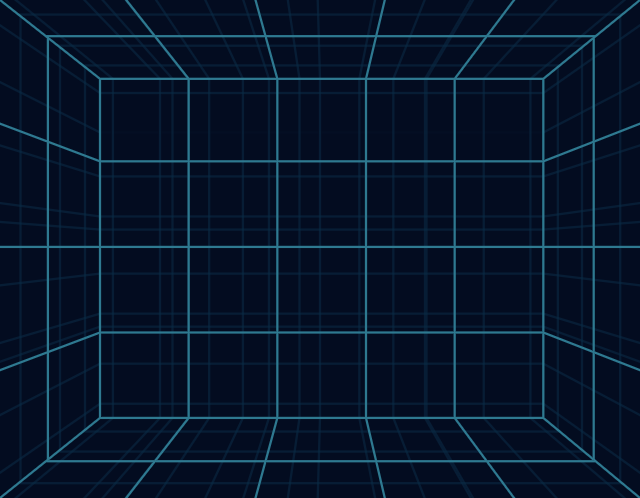
Reproduce this background procedurally as a WebGL 1 fragment shader.

```glsl
precision highp float;
// A wireframe room in one-point perspective: teal grid lines on navy walls,
// with a fainter uneven grid behind. Each wall point is projected back onto
// the far wall, where repeated lines are measured as distances.
uniform vec2 u_resolution;

// Layout units: the canvas spans SPAN, with y measured down from the top.
const vec2 SPAN = vec2(768.0, 597.0);
const vec2 BACK_MIN = vec2(120.0, 94.5);    // far wall corners
const vec2 BACK_MAX = vec2(652.0, 501.0);
const vec2 VANISH = vec2(390.0, 296.0);
const vec2 SPREAD = vec2(0.458, 0.44);      // perspective growth to the canvas rim
const vec2 CELL = vec2(106.4, 102.6);       // main grid pitch
const vec2 FIRST_LINE = vec2(226.4, 193.4);
const vec2 LAST_INDEX = vec2(3.0, 2.0);
const float MAIN_RING = 0.531;              // depth of the bright frame
const float RING_SHIFT = 0.01;              // depth offset between side and level walls
const float HALF_WIDTH = 1.35;
const float BARE_ROW = 0.12;                // strength of the far wall's dimmed row

const vec3 NAVY = vec3(0.012, 0.048, 0.127);
const vec3 FAINT = vec3(0.028, 0.115, 0.208);
const vec3 CROSSING = vec3(0.03, 0.145, 0.245);
const vec3 TEAL = vec3(0.18, 0.475, 0.565);

// Distance to the nearest of evenly repeated lines
float repeated(float v, float phase, float period) {
  return abs(mod(v - phase + 0.5 * period, period) - 0.5 * period);
}

// Distance to a bounded run of main grid lines
vec2 mainGrid(vec2 v) {
  vec2 index = clamp(floor((v - FIRST_LINE) / CELL + 0.5), vec2(0.0), LAST_INDEX);
  return abs(v - FIRST_LINE - index * CELL);
}

// Several overlaid pitches form the uneven faint grid
float faintColumns(float x) {
  float d = min(repeated(x, 135.5, 187.25), repeated(x, 207.0, 152.4));
  d = min(d, min(repeated(x, 291.5, 180.5), repeated(x, 431.2, 205.3)));
  d = min(d, repeated(x, 192.0, 388.5));
  return min(d, min(repeated(x, 251.0, 800.0), repeated(x, 384.0, 800.0)));
}

float faintRows(float y) {
  float d = min(repeated(y, 211.5, 224.5), repeated(y, 111.5, 216.5));
  d = min(d, min(repeated(y, 259.5, 224.5), repeated(y, 275.2, 116.4)));
  return min(d, repeated(y, 376.0, 600.0));
}

float faintRings(float depth) {
  return min(repeated(depth, 0.16, 0.645), repeated(depth, 0.41, 2.0));
}

// Antialiased coverage of a line at distance d
float stroke(float d, float pixel) {
  return clamp((HALF_WIDTH - d) / pixel + 0.5, 0.0, 1.0);
}

void main() {
  vec2 uv = gl_FragCoord.xy / u_resolution;
  vec2 p = vec2(uv.x, 1.0 - uv.y) * SPAN;
  float pixel = SPAN.x / u_resolution.x;

  // Depth is 0 on the far wall's edge and 1 at the canvas rim
  vec2 nearSide = step(0.5 * (BACK_MIN + BACK_MAX), p);
  vec2 margin = mix(BACK_MIN, SPAN - BACK_MAX, nearSide);
  vec2 axisDepth = mix(BACK_MIN - p, p - BACK_MAX, nearSide) / margin;
  bool sideWall = axisDepth.x > axisDepth.y;
  float depth = max(axisDepth.x, axisDepth.y);
  float wallMargin = sideWall ? margin.x : margin.y;
  bool farWall = depth < 0.0;

  // Project onto the far wall; stretch restores perpendicular screen distance
  vec2 growth = 1.0 + SPREAD * max(depth, 0.0);
  vec2 q = VANISH + (p - VANISH) / growth;
  vec2 slope = farWall ? vec2(0.0) : (q - VANISH) * SPREAD / margin.yx;
  vec2 stretch = growth / sqrt(1.0 + slope * slope);

  vec2 grid = mainGrid(q) * stretch;
  float column = stroke(faintColumns(q.x) * stretch.x, pixel);
  float row = stroke(faintRows(q.y) * stretch.y, pixel);
  float edge = abs(depth) * wallMargin;
  float bright;
  float faintA = column;
  float faintB = row;

  if (farWall) {
    bright = stroke(min(edge, min(grid.x, grid.y)), pixel);
    if (q.y > 125.0 && q.y < FIRST_LINE.y) faintB *= BARE_ROW;
  } else {
    float ringDepth = depth + (sideWall ? RING_SHIFT : -RING_SHIFT);
    float ring = abs(ringDepth - MAIN_RING) * wallMargin;
    float seam = abs(axisDepth.x - axisDepth.y) / length(1.0 / margin);
    float rail = sideWall ? grid.y : grid.x;
    bright = stroke(min(min(edge, ring), min(seam, rail)), pixel);
    faintA = sideWall ? row : column;
    faintB = stroke(faintRings(ringDepth) * wallMargin, pixel);
  }

  // Faint grid, its crossings, then the bright frame
  vec3 color = mix(NAVY, FAINT, max(faintA, faintB));
  color = mix(color, CROSSING, faintA * faintB);
  color = mix(color, TEAL, bright);
  gl_FragColor = vec4(color, 1.0);
}
```
